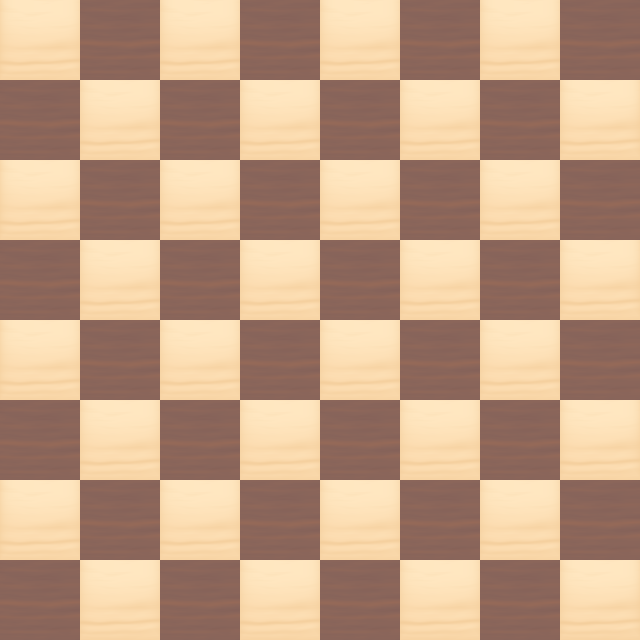
This pattern is drawn by a WebGL 2 fragment shader. Its source:

```glsl
#version 300 es
precision highp float;

#define CELLS 8.0
#define PALE vec3(1.00, 0.905, 0.755)
#define HONEY vec3(0.988, 0.862, 0.69)
#define TAN vec3(0.95, 0.80, 0.60)
#define WALNUT vec3(0.535, 0.395, 0.355)
#define RUSSET vec3(0.605, 0.42, 0.34)
#define UMBER vec3(0.50, 0.365, 0.335)
#define GRAIN_STRETCH 9.0
#define EDGE_SHADE 0.55

uniform vec2 u_resolution;
out vec4 fragColor;

vec2 gradientAt(vec2 lattice) {
    float angle = 6.2832 * fract(sin(dot(lattice, vec2(127.1, 311.7))) * 4375.85);
    return vec2(cos(angle), sin(angle));
}

// Gradient noise, roughly -0.7 to 0.7
float noise(vec2 p) {
    vec2 i = floor(p), f = fract(p);
    vec2 s = f * f * f * (f * (f * 6.0 - 15.0) + 10.0);
    vec2 e = vec2(0.0, 1.0);
    float low = mix(dot(gradientAt(i), f),
                    dot(gradientAt(i + e.yx), f - e.yx), s.x);
    float high = mix(dot(gradientAt(i + e), f - e),
                     dot(gradientAt(i + e.yy), f - e.yy), s.x);
    return mix(low, high, s.y);
}

// Layered noise drawn out along x
float grain(vec2 p, float frequency) {
    float sum = 0.0, weight = 1.0;
    for (int octave = 0; octave < 3; octave++) {
        sum += weight * noise(vec2(p.x / GRAIN_STRETCH, p.y) * frequency + 3.7);
        frequency *= 2.0;
        weight *= 0.55;
    }
    return sum;
}

// Soft horizontal streak
float streak(float y, float centre, float width) {
    float d = (y - centre) / width;
    return exp(-d * d);
}

vec3 mapleColor(vec2 tile) {
    float bend = 0.035 * sin(2.6 * tile.x + 0.6) + 0.02 * noise(tile * 3.0);
    float y = tile.y + bend;
    float fibre = grain(vec2(tile.x, y), 11.0);
    float depth = 1.0 - smoothstep(0.35, 0.85, y + 0.12 * fibre);
    vec3 wood = mix(PALE, HONEY, depth);

    // Figure: a broad band and fine lines below it
    float figure = 0.55 * streak(y, 0.43, 0.05) * smoothstep(0.0, 0.9, tile.x)
                 + 0.65 * streak(y, 0.24, 0.025) + 0.35 * streak(y, 0.12, 0.03);
    figure += 0.35 * max(fibre, 0.0);
    wood = mix(wood, TAN, clamp(figure, 0.0, 0.8));
    wood = mix(wood, PALE, 0.45 * max(-fibre, 0.0));

    // Darkened left, right and lower rims
    float rim = max(exp(-tile.x * 16.0), exp(-tile.y * 14.0));
    rim = max(rim, 0.8 * exp(-(1.0 - tile.x) * 18.0));
    return mix(wood, TAN, EDGE_SHADE * rim);
}

vec3 walnutColor(vec2 tile) {
    float y = tile.y + 0.012 * sin(4.0 * tile.x) + 0.012 * noise(tile * 4.0);
    float fibre = grain(vec2(tile.x, y), 13.0);
    vec3 wood = mix(WALNUT, UMBER, 0.55 * max(-fibre, 0.0));

    // Reddish streaks, strongest around the middle
    float red = 0.75 * streak(y, 0.46, 0.035) + 0.6 * streak(y, 0.29, 0.03)
              + 0.35 * streak(y, 0.68, 0.03) + 0.3 * streak(y, 0.11, 0.03)
              + 0.25 * streak(y, 0.88, 0.02);
    red *= 0.8 + 0.5 * noise(vec2(tile.x * 3.0, y * 9.0));
    red += 0.35 * max(fibre, 0.0);
    return mix(wood, RUSSET, clamp(red, 0.0, 1.0));
}

void main() {
    vec2 board = gl_FragCoord.xy / u_resolution * CELLS;
    vec2 pixel = CELLS / u_resolution;
    vec2 tile = fract(board);

    // Signed distance to the grid lines, alternating by cell
    vec2 side = 2.0 * (abs(fract(board * 0.5 + 0.25) - 0.5) - 0.25);
    vec2 parity = clamp(2.0 * side / pixel, -1.0, 1.0);
    float maple = 0.5 - 0.5 * parity.x * parity.y;

    fragColor = vec4(mix(walnutColor(tile), mapleColor(tile), maple), 1.0);
}
```
